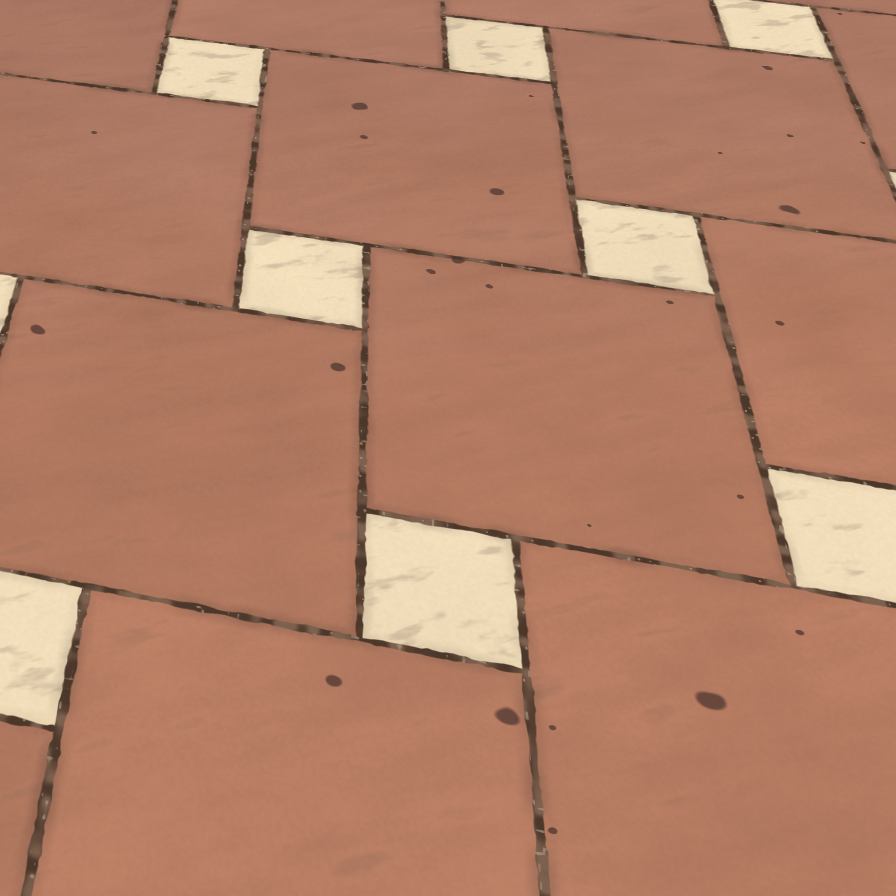
Give the GLSL for this pattern, as a WebGL 2 fragment shader.

```glsl
#version 300 es
precision highp float;
uniform vec2 u_resolution;
out vec4 fragColor;

const float SMALL = 0.367; // small tile side, with the large side as 1

float hash(vec2 p) {
    vec3 q = fract(p.xyx * vec3(0.1031, 0.1030, 0.0973));
    q += dot(q, q.yzx + 33.33);
    return fract((q.x + q.y) * q.z);
}

float noise(vec2 p) {
    vec2 i = floor(p), f = fract(p);
    f = f * f * (3.0 - 2.0 * f);
    return mix(mix(hash(i), hash(i + vec2(1, 0)), f.x),
               mix(hash(i + vec2(0, 1)), hash(i + vec2(1, 1)), f.x), f.y);
}

float fbm(vec2 p) {
    float sum = 0.0, amp = 0.5;
    for (int i = 0; i < 4; i++) {
        sum += amp * noise(p);
        p = mat2(1.6, 1.2, -1.2, 1.6) * p + 7.3;
        amp *= 0.5;
    }
    return sum;
}

// Lattice steps to floor coordinates, where the tile edges are axis aligned
vec2 latticeToFloor(vec2 n) {
    return vec2(n.x + SMALL * n.y, n.y - SMALL * n.x);
}

// Distance to a square tile, drawn in by the joint half widths
float tileDistance(vec2 p, float side) {
    vec2 q = abs(p - 0.5 * side) - 0.5 * side + vec2(0.0105, 0.008);
    return max(q.x, q.y);
}

// Sparse dirt specks, one candidate per grid cell
float specks(vec2 p, float cells, float chance, float size) {
    vec2 g = p * cells, id = floor(g);
    vec2 centre = 0.25 + 0.5 * vec2(hash(id + 3.7), hash(id + 9.1));
    float radius = size * (0.5 + hash(id + 5.3));
    float d = length((fract(g) - centre) * vec2(0.75, 1.0));
    d += 0.6 * radius * (noise(g * 14.0) - 0.5);
    return step(hash(id + 21.0), chance) * (1.0 - smoothstep(0.6 * radius, radius, d));
}

void main() {
    vec2 uv = gl_FragCoord.xy / u_resolution;

    // Undo the perspective of the floor
    mat3 view = mat3(0.3184, -0.0231, 0.0198,
                     0.0432, 0.1719, -0.1624,
                     0.1862, 0.0404, 1.0);
    vec3 ray = inverse(view) * vec3(uv.x, 1.0 - uv.y, 1.0);
    vec2 lattice = ray.xy / ray.z;
    vec2 p = latticeToFloor(lattice);
    float pixel = 0.6 * length(fwidth(p));

    // Nearest tile, large or small
    float dist = 1e3, isSmall = 0.0;
    vec2 tile = vec2(0.0);
    for (int j = -1; j <= 1; j++) {
        for (int i = -2; i <= 1; i++) {
            vec2 n = floor(lattice) + vec2(i, j);
            vec2 local = p - latticeToFloor(n);
            float dSmall = tileDistance(local, SMALL);
            float dLarge = tileDistance(local - vec2(SMALL, 0.0), 1.0);
            float d = min(dSmall, dLarge);
            if (d < dist) {
                dist = d;
                isSmall = step(dSmall, dLarge);
                tile = n;
            }
        }
    }
    float seed = hash(tile + 31.0 * isSmall + 50.0);
    vec2 grain = p + 13.0 * seed;
    dist += 0.007 * (noise(p * 19.0) - 0.5) + 0.004 * (noise(p * 70.0) - 0.5);

    // Terracotta: soft clouds, slanting streaks and a greyer far end
    vec2 slant = mat2(0.9, 0.43, -0.43, 0.9) * grain;
    float cloud = fbm(grain * 3.0) - 0.47;
    float streak = fbm(slant * vec2(4.0, 17.0)) - 0.47;
    vec3 clay = mix(vec3(0.705, 0.480, 0.380), vec3(0.670, 0.470, 0.390),
                    smoothstep(0.5, 1.0, uv.y + 0.35 * cloud));
    clay *= 1.0 + 0.10 * cloud + 0.08 * streak + 0.04 * (seed - 0.5);
    clay = mix(clay, vec3(0.58, 0.42, 0.34), 0.35 * smoothstep(0.17, 0.34, streak));

    // Cream stone: faint brown veins
    float vein = fbm(slant * vec2(9.0, 24.0));
    vec3 cream = vec3(0.95, 0.87, 0.73) * (1.0 + 0.07 * cloud + 0.03 * (seed - 0.5));
    cream = mix(cream, vec3(0.71, 0.63, 0.54), 0.5 * smoothstep(0.57, 0.75, vein));

    vec3 color = mix(clay, cream, isSmall);
    color *= 1.0 + 0.025 * (noise(p * 130.0) - 0.5);

    // Dirt on the faces and grime along the edges
    float dirt = max(specks(p, 2.3, 0.22, 0.04), specks(p + 4.0, 5.0, 0.07, 0.05));
    color = mix(color, vec3(0.33, 0.23, 0.20), 0.8 * dirt * (1.0 - isSmall));
    color *= 1.0 - 0.14 * smoothstep(-0.03, 0.0, dist) * noise(p * 11.0);

    // Joints: dark core, worn rims and pale grit
    float grit = noise(p * 85.0);
    vec3 joint = mix(vec3(0.30, 0.22, 0.17), vec3(0.49, 0.38, 0.31),
                     smoothstep(0.25, 0.85, noise(p * 38.0)));
    joint = mix(joint, vec3(0.71, 0.63, 0.54), 0.6 * smoothstep(0.8, 0.95, grit));
    color = mix(color, joint, smoothstep(-pixel, pixel, dist));

    fragColor = vec4(color, 1.0);
}
```
